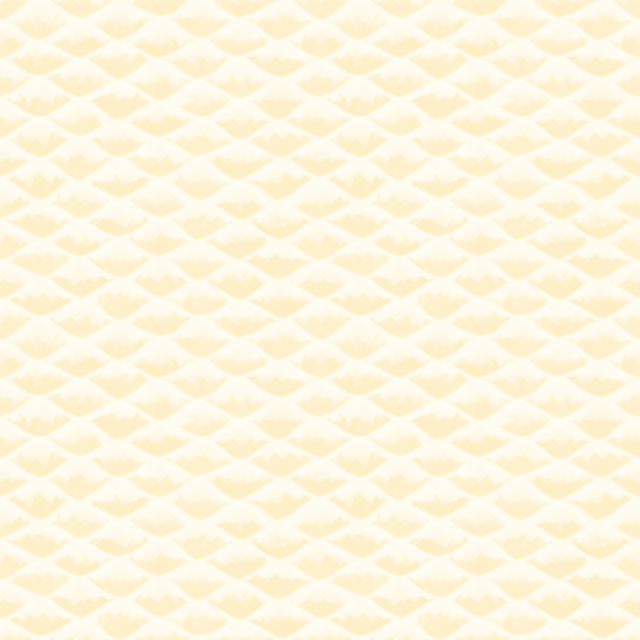
Give the GLSL for this pattern, as a Shadertoy shader.

```glsl
#define REPEATS vec2(8.0, 16.0)   // scales across and down, per lattice
#define VARIATION vec2(4.0, 8.0)  // scales before the random wear recurs
#define POINTED 0.3               // 0 = cosine edge, 1 = straight diamond
#define WOBBLE vec2(0.07, 0.13)   // hand-drawn displacement of the edges
#define RIM 0.11                  // width of the pale rim
#define JAG 0.42                  // height of the ragged wash border
#define WHITE vec3(1.0, 0.986, 0.945)
#define CREAM vec3(1.0, 0.966, 0.885)
#define YELLOW vec3(0.992, 0.932, 0.762)

const float TAU = 6.2831853;

float hash(vec2 p) {
    return fract(sin(dot(p, vec2(127.1, 311.7))) * 43758.5453);
}

// Value noise; whole-number frequencies make it wrap with VARIATION
float wrapNoise(vec2 p, vec2 frequency, float seed) {
    vec2 q = p * frequency, period = VARIATION * frequency;
    vec2 i = floor(q), f = fract(q);
    f = f * f * (3.0 - 2.0 * f);
    vec2 a = mod(i, period) + seed, b = mod(i + 1.0, period) + seed;
    return mix(mix(hash(a), hash(vec2(b.x, a.y)), f.x),
               mix(hash(vec2(a.x, b.y)), hash(b), f.x), f.y);
}

// Half height of a scale at horizontal offset x from its centre
float halfHeight(float x) {
    return mix(0.25 + 0.25 * cos(TAU * x), 0.5 - abs(x), POINTED);
}

void mainImage(out vec4 fragColor, in vec2 fragCoord) {
    vec2 p = fragCoord / iResolution.xy * REPEATS;
    vec2 wobble = vec2(wrapNoise(p, vec2(2.0), 3.0), wrapNoise(p, vec2(2.0), 41.0));
    vec2 q = p + (wobble - 0.5) * WOBBLE;

    // Two staggered lattices of scales fill the plane exactly
    vec2 id = floor(q + 0.5);
    if (abs(q.y - id.y) > halfHeight(q.x - id.x)) id = floor(q) + 0.5;
    vec2 d = q - id;
    float height = halfHeight(d.x);
    float gap = height - abs(d.y);

    // Wear of each scale
    vec2 cell = mod(id, VARIATION);
    float level = hash(cell + 11.0) - 0.5;
    float strength = mix(0.72, 1.0, hash(cell + 23.0));
    float softness = mix(0.06, 0.19, hash(cell + 37.0));

    // Pale cap deepening downwards
    float mottle = wrapNoise(p, vec2(5.0, 3.0), 67.0);
    float shade = smoothstep(0.06, 0.55, height - d.y + 0.16 * (mottle - 0.5));
    vec3 color = mix(WHITE, CREAM, shade);

    // Ragged yellow wash in the lower half
    float teeth = 0.6 * wrapNoise(p, vec2(11.0, 3.0), 83.0)
                + 0.4 * wrapNoise(p, vec2(20.0, 8.0), 97.0);
    float border = 0.01 + 0.12 * level + JAG * (teeth - 0.5);
    float wash = smoothstep(-softness, softness, border - d.y);
    wash *= strength * mix(0.82, 1.0, mottle);
    color = mix(color, YELLOW, wash);

    // Soft rim shared by neighbouring scales
    color = mix(WHITE, color, smoothstep(0.0, RIM, gap));

    // Faint paper grain
    color -= vec3(0.0, 0.004, 0.014) * (wrapNoise(p, vec2(16.0, 8.0), 131.0) - 0.5);
    fragColor = vec4(clamp(color, 0.0, 1.0), 1.0);
}
```
